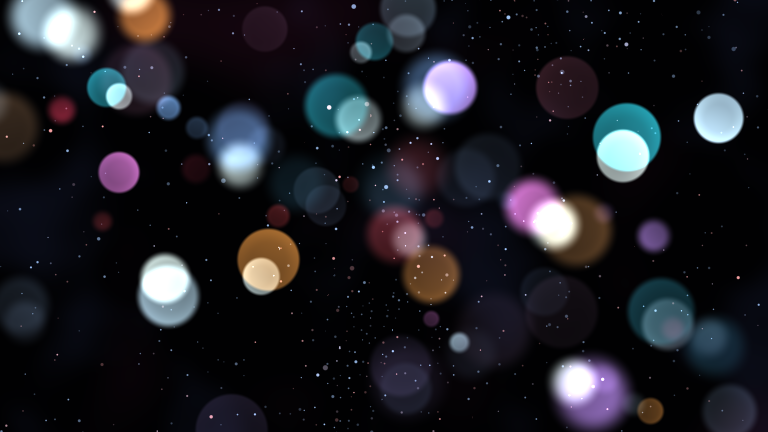
A Shadertoy shader for this background:

```glsl
vec3 hash3(vec2 p) {
    vec3 q = fract(p.xyx * vec3(0.1031, 0.1030, 0.0973));
    q += dot(q, q.yxz + 33.33);
    return fract((q.xxy + q.yzz) * q.zyx);
}

float gradientNoise(vec2 p) {
    vec2 cell = floor(p), f = fract(p);
    vec2 u = f * f * f * (f * (f * 6.0 - 15.0) + 10.0);
    vec4 corner;
    for (int k = 0; k < 4; k++) {
        vec2 o = vec2(k & 1, k >> 1);
        float angle = 6.2832 * hash3(cell + o + 57.0).x;
        corner[k] = dot(vec2(cos(angle), sin(angle)), f - o);
    }
    return mix(mix(corner.x, corner.y, u.x), mix(corner.z, corner.w, u.x), u.y);
}

vec3 lensTint(float pick) {
    vec3 tints[8] = vec3[8](
        vec3(0.64, 0.17, 0.26),   // rose
        vec3(0.14, 0.62, 0.68),   // teal
        vec3(0.72, 0.40, 0.70),   // orchid
        vec3(0.36, 0.52, 0.72),   // steel blue
        vec3(0.68, 0.22, 0.24),   // brick
        vec3(0.56, 0.42, 0.72),   // violet
        vec3(0.85, 0.55, 0.24),   // amber
        vec3(0.62, 0.74, 0.80));  // silver
    return tints[int(pick * 7.99)];
}

// Defocused light: flat disc, slightly brighter rim and one lit side
float bokeh(vec2 d, float radius, float blur, float angle) {
    float dist = length(d);
    float body = 1.0 - smoothstep(radius - blur, radius + blur, dist);
    float rim = 0.88 + 0.12 * smoothstep(0.5, 1.0, dist / radius);
    float side = 1.0 + 0.2 * dot(d, vec2(cos(angle), sin(angle))) / radius;
    return body * rim * side;
}

// Each group is a tinted disc, often with a paler companion overlapping it
vec3 bokehField(vec2 p, float aspect, float px) {
    vec3 light = vec3(0.0);
    for (int i = 0; i < 38; i++) {
        float n = float(i);
        vec3 a = hash3(vec2(n, 3.7)), b = hash3(vec2(n, 19.3)), c = hash3(vec2(n, 41.9));
        vec2 spot = fract(n * vec2(0.7549, 0.5698) + 0.3 * a.xy + 0.35);
        vec2 center = vec2(spot.x * aspect, pow(spot.y, 0.72));
        float rank = fract(n * 0.618 + 0.2);
        float power = mix(0.14, 1.2, pow(rank, 2.2));

        float radius = mix(0.034, 0.084, sqrt(a.z));
        float blur = min(mix(0.002, 0.036, b.x * b.x), radius * 0.6) + px;
        vec3 tint = mix(vec3(0.30, 0.40, 0.58), lensTint(fract(rank * 11.0)), 0.4 + 0.6 * smoothstep(0.2, 0.7, rank));
        light += tint * power * bokeh(p - center, radius, blur, 6.2832 * b.z);

        // Companion, missing on some groups
        float angle = -1.57 + 2.6 * (c.x - 0.5) + 3.1416 * step(0.75, b.y);
        vec2 mate = center + radius * mix(0.25, 1.2, c.y) * vec2(cos(angle), sin(angle));
        float mateRadius = radius * mix(0.55, 0.92, c.z);
        vec3 pale = mix(vec3(0.34, 0.42, 0.56), vec3(0.84, 0.92, 0.90), smoothstep(0.1, 0.85, rank));
        float present = step(0.25, fract(b.y * 4.0 + 0.4));
        light += present * pale * power * bokeh(p - mate, mateRadius, min(blur, mateRadius * 0.6), 6.2832 * a.x);
    }
    return light;
}

// Small stray lights between the large ones
vec3 strayLights(vec2 p, float aspect, float px) {
    vec3 light = vec3(0.0);
    for (int i = 0; i < 18; i++) {
        vec3 a = hash3(vec2(float(i), 73.1)), b = hash3(vec2(float(i), 88.6));
        float radius = mix(0.016, 0.034, a.z);
        float blur = radius * mix(0.08, 0.6, b.x) + px;
        float power = mix(0.2, 0.9, b.y * b.y);
        light += lensTint(b.z) * power * bokeh(p - a.xy * vec2(aspect, 1.0), radius, blur, 6.2832 * b.x);
    }
    return light;
}

// Fine glowing dust, densest along a loose slanted band
vec3 dust(vec2 p, float aspect, float px) {
    vec3 light = vec3(0.0);
    float band = p.x - aspect * (0.42 + 0.28 * p.y);
    float density = 0.1 + 0.6 * exp(-band * band * 12.0) * smoothstep(-0.35, 0.4, gradientNoise(p * 4.0));
    for (int layer = 0; layer < 3; layer++) {
        float scale = 15.0 + 11.0 * float(layer);
        vec2 q = p * scale + 7.3 * float(layer);
        vec2 cell = floor(q);
        vec3 a = hash3(cell + 91.0 * float(layer)), b = hash3(cell + 13.0 + 37.0 * float(layer));
        float dist = length(fract(q) - 0.22 - 0.56 * a.xy) / scale;
        float radius = mix(0.02, 0.08, b.x * b.x) / scale;
        float speck = 1.0 - smoothstep(radius - 0.5 * px, radius + px, dist);
        vec3 tint = mix(vec3(0.60, 0.74, 0.92), vec3(0.95, 0.62, 0.62), smoothstep(0.55, 0.9, b.y));
        light += tint * speck * step(a.z, density) * mix(0.28, 1.05, b.z * b.z);
    }
    return light;
}

void mainImage(out vec4 fragColor, in vec2 fragCoord) {
    float px = 1.0 / iResolution.y;
    float aspect = iResolution.x * px;
    vec2 p = fragCoord * px;

    // Near-black backdrop with faint coloured haze
    float cool = smoothstep(0.0, 0.6, gradientNoise(p * 3.1 + 4.0) + 0.3 * gradientNoise(p * 8.0));
    float warm = smoothstep(0.05, 0.6, gradientNoise(p * 2.6 + 21.0));
    vec3 color = vec3(0.004, 0.004, 0.009);
    color += cool * vec3(0.035, 0.045, 0.085) + warm * vec3(0.070, 0.018, 0.045);

    color += bokehField(p, aspect, px);
    color += strayLights(p, aspect, px);
    color += dust(p, aspect, px);
    fragColor = vec4(min(color, 1.0), 1.0);
}
```
